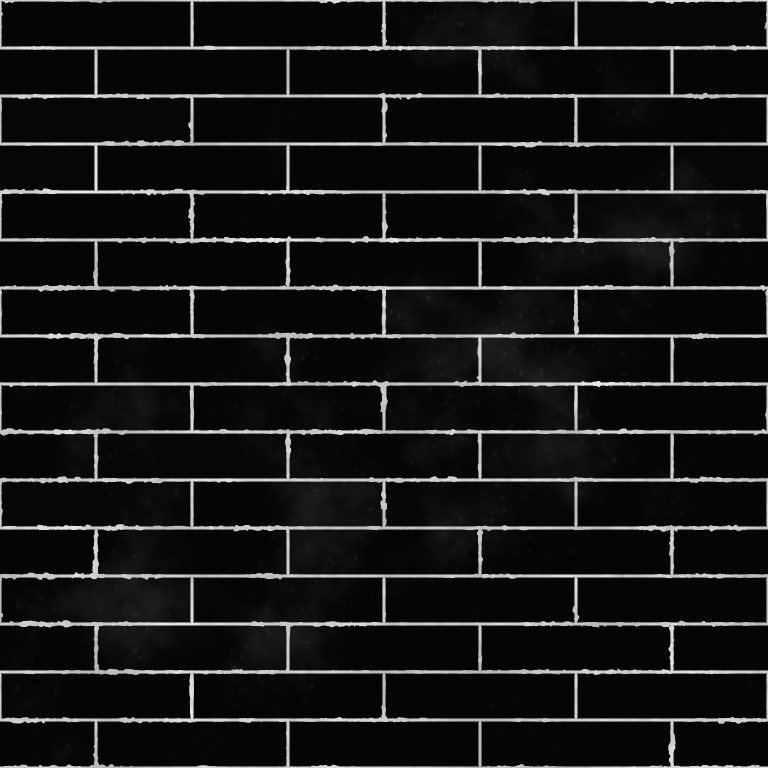
A WebGL 2 fragment shader for this texture:

```glsl
#version 300 es
precision highp float;

uniform vec2 u_resolution;
out vec4 fragColor;

const vec2 BRICKS = vec2(4.0, 16.0);
const float JOINT_HALF_WIDTH = 0.0020;
const float CHIP_DEPTH = 0.0022;
const vec3 BRICK_BLACK = vec3(0.019, 0.020, 0.020);
const vec3 DUST_GREY = vec3(0.115);
const vec3 JOINT_GREY = vec3(0.72);
const vec3 JOINT_LIGHT = vec3(0.87);

vec3 hash3(vec2 cell, float seed) {
    vec3 p = fract(cell.xyx * vec3(0.1031, 0.1030, 0.0973) + seed * 0.137);
    p += dot(p, p.yxz + 33.33);
    return fract((p.xxy + p.yzz) * p.zyx);
}

// Cellular noise: signed soft spots, one per cell, wrapping after `cells`
float spotNoise(vec2 uv, float cells, float seed) {
    vec2 p = uv * cells;
    vec2 base = floor(p);
    float sum = 0.0;
    for (int y = -1; y <= 1; y++) {
        for (int x = -1; x <= 1; x++) {
            vec2 cell = base + vec2(x, y);
            vec3 rnd = hash3(mod(cell, cells), seed);
            vec2 toSpot = cell + rnd.xy - p;
            float falloff = max(0.0, 1.0 - dot(toSpot, toSpot));
            sum += (2.0 * rnd.z - 1.0) * falloff * falloff;
        }
    }
    return sum;
}

// Octaves of spots, doubling in frequency
float cloudNoise(vec2 uv, float cells, float seed) {
    float sum = 0.0;
    float weight = 1.0;
    for (int i = 0; i < 6; i++) {
        sum += weight * spotNoise(uv, cells, seed + float(i));
        cells *= 2.0;
        weight *= 0.58;
    }
    return sum;
}

// Running bond: xy is the position inside a brick, zw its wrapped index
vec4 runningBond(vec2 uv, vec2 count) {
    vec2 p = uv * count;
    p.x += 0.5 * (1.0 - mod(floor(p.y), 2.0));
    return vec4(fract(p), mod(floor(p), count));
}

// Distance to the nearest brick edge, in canvas units
float edgeDistance(vec2 local, vec2 count) {
    vec2 toEdge = (0.5 - abs(local - 0.5)) / count;
    return min(toEdge.x, toEdge.y);
}

// Extra joint width where brick edges have crumbled
float chipping(vec2 uv, float brickWear) {
    float wear = smoothstep(-0.45, 0.7, spotNoise(uv, 18.0, 21.0) + brickWear);
    float grain = spotNoise(uv, 120.0, 22.0) + 0.8 * spotNoise(uv, 250.0, 23.0);
    return wear * clamp(grain + 0.1, 0.0, 1.3);
}

// Faint dust clouds with fine specks, differing a little per brick
float dust(vec2 uv, float brickDust) {
    float cloud = cloudNoise(uv, 5.0, 1.0) + brickDust;
    float specks = smoothstep(0.75, 1.3, spotNoise(uv, 170.0, 31.0));
    float haze = smoothstep(0.2, 1.7, cloud);
    return haze + 0.45 * specks * smoothstep(-0.2, 0.8, cloud);
}

void main() {
    vec2 uv = gl_FragCoord.xy / u_resolution;
    float pixel = 1.0 / min(u_resolution.x, u_resolution.y);

    vec4 brick = runningBond(uv, BRICKS);
    vec3 brickRandom = hash3(brick.zw, 7.0) - 0.5;

    // Brick face
    vec3 face = BRICK_BLACK * (1.0 + 0.25 * brickRandom.x);
    vec3 color = mix(face, DUST_GREY, dust(uv, 0.35 * brickRandom.y));

    // Joint with ragged borders
    float halfWidth = JOINT_HALF_WIDTH + CHIP_DEPTH * chipping(uv, 0.7 * brickRandom.z);
    float edge = edgeDistance(brick.xy, BRICKS) - halfWidth;
    float joint = 1.0 - smoothstep(-0.6 * pixel, 0.6 * pixel, edge);
    float tone = 0.5 + 0.5 * spotNoise(uv, 14.0, 41.0) + 0.3 * spotNoise(uv, 130.0, 42.0);
    vec3 mortar = mix(JOINT_GREY, JOINT_LIGHT, clamp(tone, 0.0, 1.2));

    fragColor = vec4(mix(color, mortar, joint), 1.0);
}
```
